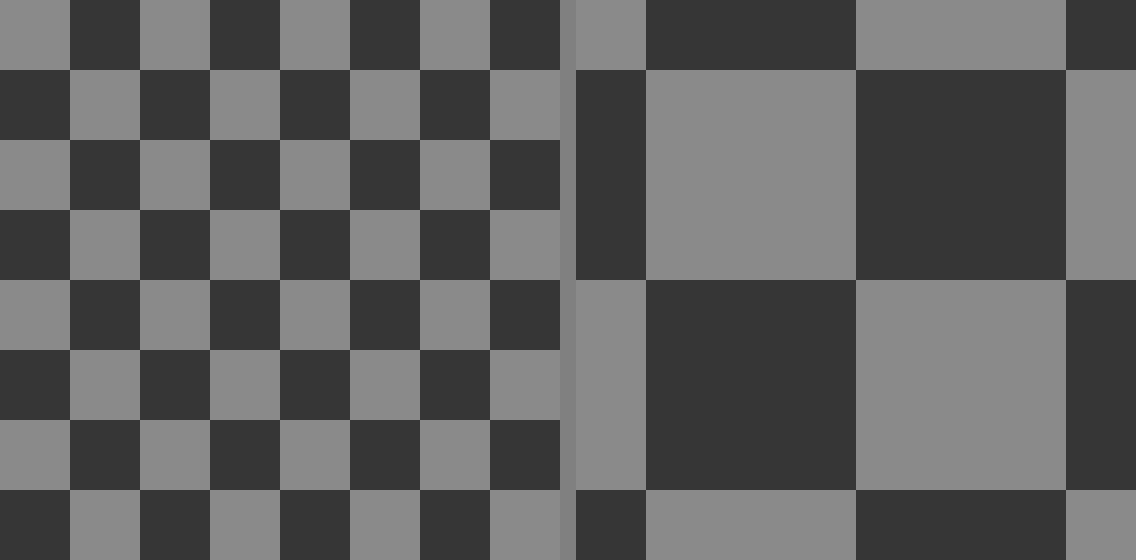
Left: the whole. Right: its middle third, enlarged.
A Shadertoy shader for this pattern:

```glsl
// Signed distance to the nearest cell border on each axis, positive in even cells
vec2 borderDistance(vec2 p) {
    return 0.5 - abs(mod(p + 0.5, 2.0) - 1.0);
}

void mainImage(out vec4 fragColor, in vec2 fragCoord) {
    // Eight cells each way, four full repeats
    vec2 cell = 8.0 * fragCoord / iResolution.xy;
    vec2 pixel = 8.0 / iResolution.xy;

    // Smoothed square wave per axis; their product alternates the squares
    vec2 wave = clamp(2.0 * borderDistance(cell) / pixel, -1.0, 1.0);
    float darkness = 0.5 + 0.5 * wave.x * wave.y;

    vec3 lightGrey = vec3(0.54);
    vec3 darkGrey = vec3(0.21);
    fragColor = vec4(mix(lightGrey, darkGrey, darkness), 1.0);
}
```
